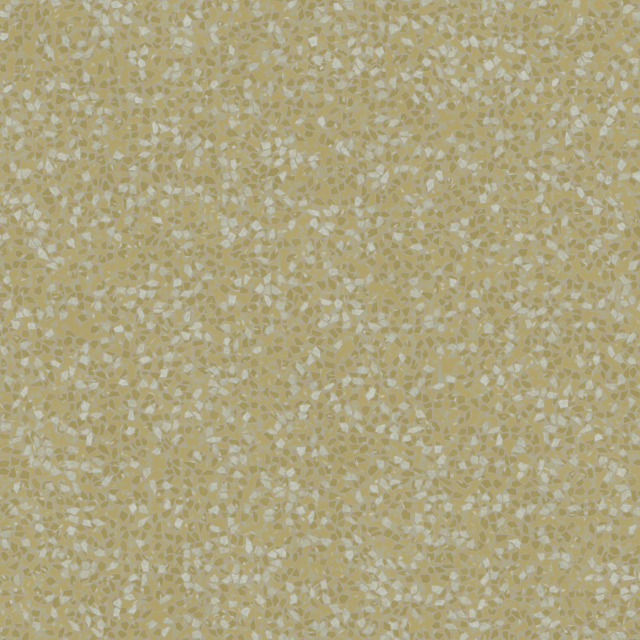
Write a three.js fragment shader that draws this texture.

```glsl
varying vec2 vUv;

const float TAU = 6.2831853;
const vec3 KHAKI = vec3(0.695, 0.638, 0.425);
const vec3 OLIVE = vec3(0.630, 0.578, 0.362);
const vec3 MAUVE = vec3(0.685, 0.630, 0.595);
const vec3 SAGE  = vec3(0.665, 0.675, 0.600);
const vec3 PEARL = vec3(0.765, 0.775, 0.725);

vec3 hash3(vec2 p) {
  vec3 q = fract(p.xyx * vec3(0.1031, 0.1030, 0.0973));
  q += dot(q, q.yxz + 33.33);
  return fract((q.xxy + q.yzz) * q.zyx);
}

vec2 direction(float angle) {
  return vec2(cos(angle), sin(angle));
}

float cornerSlope(vec2 corner, vec2 offset) {
  return dot(direction(TAU * hash3(corner).x), offset);
}

// Gradient noise, about -0.7 to 0.7
float gradientNoise(vec2 p) {
  vec2 i = floor(p);
  vec2 f = p - i;
  vec2 u = f * f * f * (f * (f * 6.0 - 15.0) + 10.0);
  vec2 e = vec2(1.0, 0.0);
  float low = mix(cornerSlope(i, f), cornerSlope(i + e, f - e), u.x);
  float high = mix(cornerSlope(i + e.yx, f - e.yx), cornerSlope(i + 1.0, f - 1.0), u.x);
  return mix(low, high, u.y);
}

// Angular shard: five half planes, stretched along a random axis
float shardDistance(vec2 p, vec2 id, float radius, float stretch) {
  vec3 shape = hash3(id + 71.7);
  vec2 axis = direction(TAU * shape.x);
  float s = mix(1.0, stretch, shape.y);
  vec2 q = vec2(dot(p, axis) / s, dot(p, vec2(-axis.y, axis.x)) * s);
  float d = -1.0;
  for (int k = 0; k < 5; k++) {
    vec3 side = hash3(id + 13.7 * float(k) + 5.3);
    vec2 normal = direction(TAU * (float(k) + 0.75 * side.x) / 5.0);
    d = max(d, dot(q, normal) - radius * mix(0.65, 1.2, side.y));
  }
  return d / s;
}

// Scattered shards: x = distance in canvas units, y and z = random tones
vec3 shards(vec2 uv, float count, float radius, float stretch, float density, float seed) {
  vec2 p = uv * count;
  vec2 cell = floor(p);
  float nearest = 2.0;
  float second = 2.0;
  vec2 tone = vec2(0.0);
  for (int y = -1; y <= 1; y++) {
    for (int x = -1; x <= 1; x++) {
      vec2 site = cell + vec2(float(x), float(y));
      vec2 id = site + seed;
      vec3 h = hash3(id);
      float cluster = 0.35 * gradientNoise(id * 0.23);
      if (h.z < density + cluster) {
        vec2 center = site + 0.5 + 0.7 * (h.xy - 0.5);
        float d = shardDistance(p - center, id, radius, stretch);
        second = min(second, max(nearest, d));
        if (d < nearest) {
          nearest = d;
          tone = hash3(id + 29.1).xy;
        }
      }
    }
  }
  float split = 0.5 * (nearest - second) + 0.03;
  return vec3(max(nearest, split) / count, tone);
}

float cover(float d, float softness) {
  return 1.0 - smoothstep(-softness, softness, d);
}

float rim(float d, float width) {
  return 1.0 - smoothstep(0.2 * width, width, abs(d));
}

void main() {
  float broad = gradientNoise(vUv * 9.0 + 40.0);
  float grain = gradientNoise(vUv * 190.0 + 11.0);
  float patches = gradientNoise(vUv * 75.0 + 3.0);
  vec3 rimColor = mix(MAUVE, SAGE, smoothstep(-0.25, 0.25, gradientNoise(vUv * 100.0 + 60.0)));

  // Binder with cloudy grey dust
  float dust = smoothstep(-0.05, 0.45, patches + 0.4 * grain + 0.15 * broad);
  vec3 color = mix(KHAKI, SAGE, 0.6 * dust);

  // Half buried grey fragments
  vec3 buried = shards(vUv, 78.0, 0.34, 1.5, 0.42, 300.0);
  color = mix(color, mix(rimColor, SAGE, buried.y), mix(0.35, 0.85, buried.z) * cover(buried.x, 0.0013));

  // Olive chips with thin pale outlines
  vec3 olive = shards(vUv, 59.0, 0.39, 1.4, 0.83, 100.0);
  vec3 oliveColor = mix(OLIVE, KHAKI, 0.4 * olive.y * olive.y) + 0.012 * grain;
  color = mix(color, oliveColor, cover(olive.x, 0.0011));
  color = mix(color, rimColor, 0.62 * rim(olive.x - 0.0004, 0.0017));

  // Pearl chips, faintly clouded inside
  vec3 pearl = shards(vUv, 56.0, 0.36, 1.4, 0.36, 500.0);
  vec3 pearlColor = mix(SAGE, PEARL, 0.45 + 0.6 * pearl.y) + 0.06 * grain + 0.03 * patches;
  color = mix(color, pearlColor, mix(0.75, 1.0, pearl.z) * cover(pearl.x, 0.0012));
  color = mix(color, rimColor, 0.4 * rim(pearl.x - 0.0006, 0.0014));

  // Fine bright slivers
  vec3 sliver = shards(vUv, 98.0, 0.25, 1.8, 0.28, 700.0);
  color = mix(color, mix(SAGE, PEARL, sliver.y), mix(0.4, 0.95, sliver.z) * cover(sliver.x, 0.0011));

  gl_FragColor = vec4(color + 0.012 * broad, 1.0);
}
```
